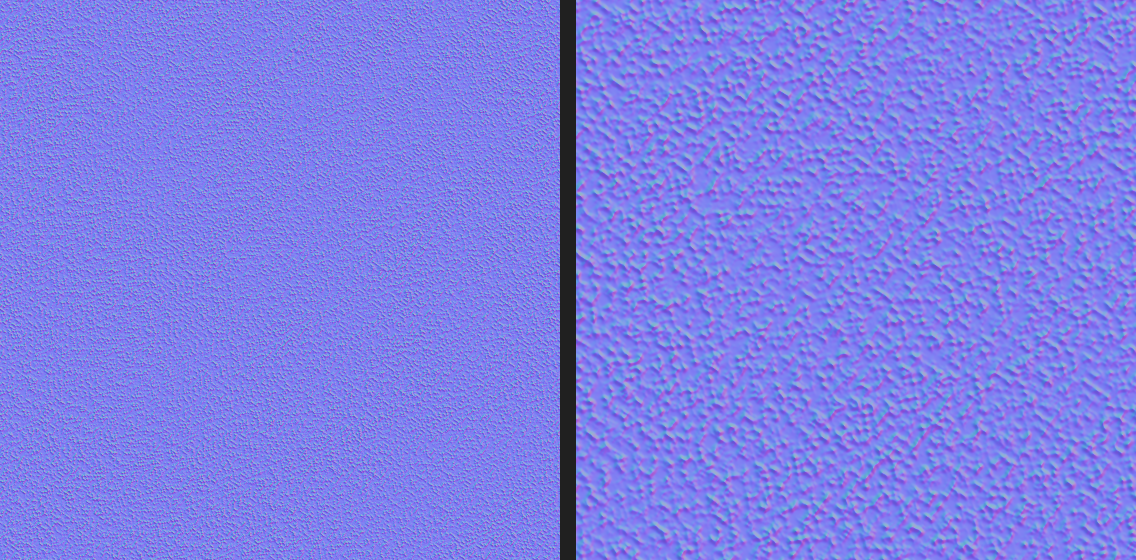
Left: the whole. Right: its middle third, enlarged.
Write a WebGL 1 fragment shader that draws this texture map.

```glsl
precision highp float;
// Tangent-space normal map of a fine, irregular, grainy plaster surface.

uniform vec2 u_resolution;

float hash(vec2 p) {
  return fract(sin(dot(p, vec2(127.1, 311.7))) * 43758.5453);
}

float valueNoise(vec2 p) {
  vec2 cell = floor(p);
  vec2 f = fract(p);
  f = f * f * (3.0 - 2.0 * f);
  float low = mix(hash(cell), hash(cell + vec2(1.0, 0.0)), f.x);
  float high = mix(hash(cell + vec2(0.0, 1.0)), hash(cell + 1.0), f.x);
  return mix(low, high, f.y);
}

// Two rotated layers of grain, so that no lattice direction shows
float grain(vec2 p) {
  vec2 turned = mat2(0.82, 0.57, -0.57, 0.82) * p;
  vec2 fine = mat2(0.96, -0.28, 0.28, 0.96) * p * 1.7;
  return 0.75 * valueNoise(turned) + 0.25 * valueNoise(fine + 37.0);
}

// Cubing leaves flat ground with steep grains; the shift leans them sideways
float height(vec2 p) {
  float lean = grain(p);
  float h = grain(p - vec2(0.3, 0.0) * lean);
  return h * h * h;
}

void main() {
  vec2 uv = gl_FragCoord.xy / u_resolution;
  vec2 p = uv * 310.0;

  // Central differences, about one grain edge wide
  vec2 e = vec2(0.25, 0.0);
  vec2 slope = vec2(height(p + e.xy) - height(p - e.xy),
                    height(p + e.yx) - height(p - e.yx));

  // Slow patches of rougher and calmer surface
  float roughness = 0.85 + 0.3 * valueNoise(uv * 11.0 + 5.0);
  slope *= vec2(3.8, 4.4) * roughness;

  // Unresolved dust scatters the normals and mutes their colour
  vec3 normalColor = normalize(vec3(-slope, 1.0)) * 0.5 + 0.5;
  vec3 dustColor = vec3(0.506, 0.506, 0.905);
  gl_FragColor = vec4(mix(dustColor, normalColor, 0.46), 1.0);
}
```
